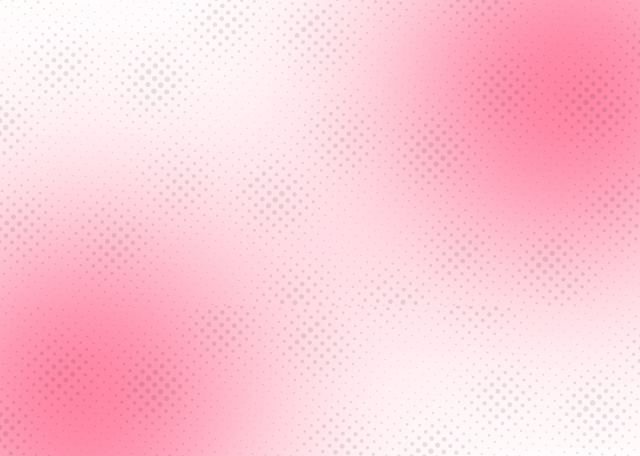
This background is drawn by a Shadertoy shader. Its source:

```glsl
// Two soft pink glows on white, overlaid with drifting clusters of halftone dots.

// Lengths are fractions of the canvas height.
const vec3 PAPER = vec3(1.0, 0.995, 0.995);
const vec3 PINK = vec3(0.995, 0.525, 0.645);
const vec2 GLOW_RIGHT = vec2(1.245, 0.80);
const vec2 GLOW_LEFT = vec2(0.174, 0.13);
const float GLOW_RADIUS = 0.425;
const float BAND_WIDTH = 0.28;
const float BAND_STRENGTH = 0.09;

const float TILE_HEIGHT = 0.672;
const vec2 CLUSTER_STEP_A = vec2(0.3535, -0.0989);
const vec2 CLUSTER_STEP_B = vec2(0.2620, 0.2564);
const vec2 CLUSTER_MAIN = vec2(0.339, 0.174);
const vec2 CLUSTER_SIDE = vec2(0.4855, 0.046);
const float CLUSTER_RADIUS = 0.088;

const float DOT_PITCH = 0.0197;
const float DOT_ANGLE = 0.73;
const float DOT_MIN = 0.0012;
const float DOT_MAX = 0.0063;
const float DOT_SHADE = 0.092;

// Hash without sine, 0 to 1.
float hash(float n) {
    n = fract(n * 0.1031);
    n *= n + 33.33;
    return fract(n * (n + n));
}

float softSpot(vec2 offset, float radius) {
    return exp(-dot(offset, offset) / (radius * radius));
}

// Background: two glows joined by a faint diagonal band.
vec3 background(vec2 p) {
    float right = softSpot(p - GLOW_RIGHT, GLOW_RADIUS);
    float left = softSpot(p - GLOW_LEFT, GLOW_RADIUS);
    vec2 along = normalize(GLOW_RIGHT - GLOW_LEFT);
    vec2 fromLeft = p - GLOW_LEFT;
    float across = (along.x * fromLeft.y - along.y * fromLeft.x) / BAND_WIDTH;
    float band = BAND_STRENGTH * exp(-across * across);
    float amount = 1.0 - (1.0 - right) * (1.0 - left) * (1.0 - band);
    return mix(PAPER, PINK, amount);
}

// Strength of the closest cluster on the slanted grid.
float clusterAt(vec2 p, vec2 center) {
    mat2 grid = mat2(CLUSTER_STEP_A, CLUSTER_STEP_B);
    vec2 cell = inverse(grid) * (p - center);
    return softSpot(grid * (cell - round(cell)), CLUSTER_RADIUS);
}

// Coverage of the rotated dot screen; p runs downward from the top.
float halftone(vec2 p, float pixel) {
    float c = cos(DOT_ANGLE), s = sin(DOT_ANGLE);
    mat2 turn = mat2(c, s, -s, c);
    vec2 id = round(turn * p / DOT_PITCH);
    vec2 center = transpose(turn) * id * DOT_PITCH;

    float strength = max(clusterAt(center, CLUSTER_MAIN),
                         0.85 * clusterAt(center, CLUSTER_SIDE));
    // Uneven rows leave diagonal streaks in the clusters.
    strength *= mix(0.7, 1.1, hash(id.y + 71.0));

    float radius = mix(DOT_MIN, DOT_MAX, strength);
    float edge = length(p - center) - radius;
    return 1.0 - smoothstep(-0.6 * pixel, 0.6 * pixel, edge);
}

void mainImage(out vec4 fragColor, in vec2 fragCoord) {
    vec2 p = fragCoord / iResolution.y;
    vec2 tile = vec2(p.x, mod(1.0 - p.y, TILE_HEIGHT));
    float dots = halftone(tile, 1.0 / iResolution.y);
    fragColor = vec4(background(p) * (1.0 - DOT_SHADE * dots), 1.0);
}
```
